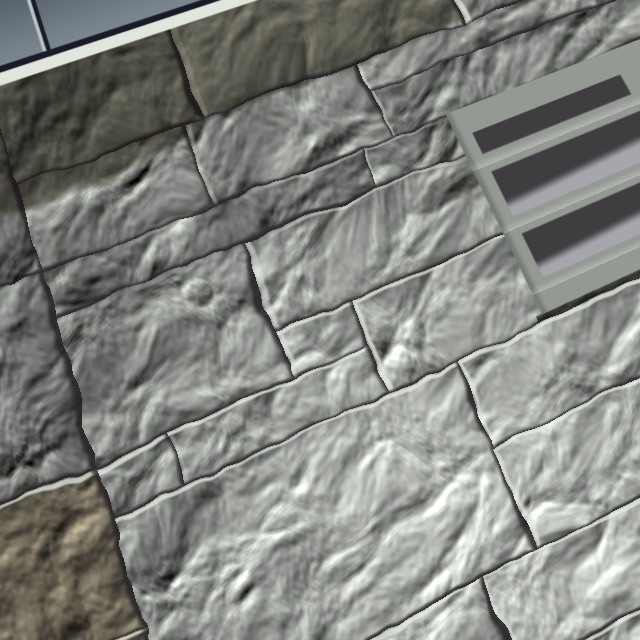
Reproduce this texture procedurally as a Shadertoy shader.

```glsl
// Sunlit wall of rough, split-faced stone in tilted courses, with a louvre vent and a metal fascia.

float hash(vec2 p) {
    vec3 k = fract(p.xyx * vec3(0.1031, 0.1030, 0.0973));
    k += dot(k, k.yzx + 33.33);
    return fract((k.x + k.y) * k.z);
}

float noise(vec2 p) {
    vec2 i = floor(p), f = fract(p);
    f = f * f * (3.0 - 2.0 * f);
    return mix(mix(hash(i), hash(i + vec2(1, 0)), f.x),
               mix(hash(i + vec2(0, 1)), hash(i + vec2(1, 1)), f.x), f.y);
}

// Chipped height: broad ridges, then finer lumps, drawn out along a steep diagonal
float relief(vec2 p) {
    float height = 0.0, amp = 0.5;
    p = mat2(0.85, 0.53, -0.53, 0.85) * p * vec2(11.0, 7.5);
    p += 0.5 * vec2(noise(p * 1.3 + 9.0), noise(p * 1.3 + 31.0));
    for (int i = 0; i < 5; i++) {
        float n = noise(p);
        height += amp * (i < 2 ? abs(2.0 * n - 1.0) * 0.75 : n * 1.2);
        p = mat2(2.0, 0.5, -0.5, 2.0) * p + 17.3;
        amp *= 0.5;
    }
    return height;
}

float band(float lo, float hi, float x, float blur) {
    return smoothstep(lo - blur, lo + blur, x) - smoothstep(hi - blur, hi + blur, x);
}

void split(inout float lo, inout float hi, float x, float at) {
    if (x > at) lo = max(lo, at); else hi = min(hi, at);
}

// Bounds (left, bottom, right, top) of the stone that holds q
vec4 stoneBox(vec2 q) {
    vec4 box = vec4(-1.0, -0.8, -0.053, 0.95);
    if (q.x < -0.053) {  // narrow pier at the left
        vec3 beds = vec3(0.55, 0.207, -0.09);
        for (int i = 0; i < 3; i++) split(box.y, box.w, q.y, beds[i]);
        return box;
    }
    // One tall stone interlocks two courses
    bool interlock = q.y > 0.106 && q.y < 0.295;
    if (interlock && q.x > 0.355) return vec4(0.355, 0.106, 2.0, 0.295);
    // Each course: bottom bed, two head joints, extra bed past the last joint
    vec4 courses[7] = vec4[7](
        vec4(0.700, 0.250, 0.710, -9.0), vec4(0.548, 0.220, 0.514, 0.645),
        vec4(0.468, -9.0, 0.465, -9.0), vec4(0.204, -9.0, 0.238, 0.295),
        vec4(0.106, 0.050, 0.355, -9.0), vec4(-0.305, -9.0, 0.467, -0.08),
        vec4(-0.800, -9.0, 0.380, -0.52));
    box.xz = vec2(-0.053, 2.0);
    for (int i = 0; i < 7; i++) {
        vec4 c = courses[i];
        split(box.y, box.w, q.y, c.x);
        if (q.y > c.x) {
            split(box.x, box.z, q.x, c.y);
            split(box.x, box.z, q.x, c.z);
            if (q.x > c.z) split(box.y, box.w, q.y, c.w);
            break;
        }
    }
    if (interlock) box.z = min(box.z, 0.355);
    return box;
}

vec3 wall(vec2 p, vec2 q, float px) {
    // Shadow of the eave
    float edge = mix(0.66, 0.697, smoothstep(0.2, 0.24, q.x)) + 0.03 * (noise(p * 18.0) - 0.5);
    float shade = smoothstep(-0.008, 0.008, q.y - edge) * (1.0 - smoothstep(0.69, 0.72, q.x));

    // Ragged stone outlines
    q += 0.011 * (vec2(noise(p * 15.0), noise(p * 15.0 + 40.0)) - 0.5)
       + 0.006 * (vec2(noise(p * 48.0), noise(p * 48.0 + 70.0)) - 0.5);
    vec4 box = stoneBox(q);
    float tone = hash(box.xy * 91.0 + 13.0);
    vec2 low = q - box.xy, high = box.zw - q;

    // Face lit from the upper left
    vec2 s = p + 5.0 * tone, e = vec2(-0.0026, 0.0036);
    float slope = relief(s - e) - relief(s + e);
    float light = 0.56 + 0.08 * (tone - 0.5) + 2.3 * slope * (1.0 - 0.35 * shade);
    light += 0.1 * (noise(s * 8.0) - 0.5) + 0.05 * (noise(p * 130.0) - 0.5);
    light += 0.17 * exp(-9.0 * dot(p - vec2(0.76, 0.2), p - vec2(0.76, 0.2)));
    light -= 0.11 * smoothstep(0.4, 0.0, p.x) + 0.04 * smoothstep(0.6, 0.8, p.y);
    vec3 color = light * vec3(0.99, 1.01, 0.98);
    color *= mix(vec3(1), vec3(0.88, 0.81, 0.71), step(q.x, -0.053) * step(q.y, 0.207));

    // Pale ledges along the top and left, dark gaps along the bottom and right
    float worn = noise(p * 8.0 + 3.0);
    float ledge = band(0.001, 0.004 + 0.010 * worn, high.y, 0.003) * smoothstep(0.72, 0.3, box.w + 0.3 * worn - 0.1);
    ledge = max(ledge, band(0.001, 0.003 + 0.009 * worn, low.x, 0.003) * smoothstep(0.05, 0.6, p.x));
    color = mix(color, vec3(0.88, 0.90, 0.87), 0.8 * ledge);
    float gap = min(low.y - 0.005 * noise(p * 11.0), high.x + 0.001 - 0.010 * noise(p * 13.0));
    color = mix(color, vec3(0.21, 0.19, 0.21), 0.85 * (1.0 - smoothstep(-px, 0.005 + px, gap)));
    color *= 1.0 - 0.25 * exp(-max(min(gap, high.y), 0.0) * 90.0) * (1.0 - ledge);
    return color * mix(vec3(1), vec3(0.71, 0.69, 0.63), shade);
}

vec3 vent(vec2 q, float px) {
    float f = fract((0.418 - q.y) / 0.135 + 0.1);
    float slot = band(0.1, 0.82, f, 0.02) * band(0.176, 0.501, q.y, px)
               * smoothstep(0.636 - px, 0.636 + px, q.x);
    slot *= 1.0 - smoothstep(0.9, 0.905, q.x) * step(0.45, q.y);
    float blade = smoothstep(0.48, 0.66, f + 0.5 * (q.x - 0.75)) * step(q.y, 0.44);
    vec3 inside = mix(vec3(0.25, 0.24, 0.25), vec3(0.66, 0.65, 0.68), blade);
    vec3 frame = vec3(0.58, 0.60, 0.58) + 0.1 * smoothstep(0.86, 1.0, f) - 0.12 * band(0.5, 0.618, q.x, 0.006);
    return mix(frame, inside, slot);
}

vec3 fascia(vec2 q, float px) {
    vec3 color = mix(vec3(0.49, 0.53, 0.56), vec3(0.34, 0.38, 0.41), smoothstep(0.88, 1.02, q.y));
    color = mix(color, vec3(0.72, 0.76, 0.78), band(0.042, 0.048, q.x, px));
    color = mix(color, vec3(0.10, 0.11, 0.15), max(band(0.048, 0.055, q.x, px), band(0.886, 0.897, q.y, px)));
    return mix(color, vec3(0.88, 0.90, 0.86), band(0.5, 0.886, q.y, px));
}

void mainImage(out vec4 fragColor, in vec2 fragCoord) {
    vec2 p = fragCoord / iResolution.xy;
    float px = 1.2 / iResolution.y, drop = 1.0 - p.y;
    // Perspective: q.x runs along the beds, q.y across them
    vec2 q = vec2((p.x - 0.3 * drop) / (1.0 + 0.3 * drop), (p.y - 0.48 * p.x) / (1.0 - 0.17 * p.x));
    vec3 color = wall(p, q, px);
    float ventMask = band(0.12, 0.553, q.y, px) * smoothstep(0.61 - px, 0.61 + px, q.x);
    color *= 1.0 - 0.6 * band(0.108, 0.12, q.y, 0.004) * step(0.6, q.x);
    color = mix(color, vent(q, px), ventMask);
    color = mix(color, fascia(q, px), smoothstep(0.866 - px, 0.866 + px, q.y));
    fragColor = vec4(clamp(color, 0.0, 1.0), 1.0);
}
```
